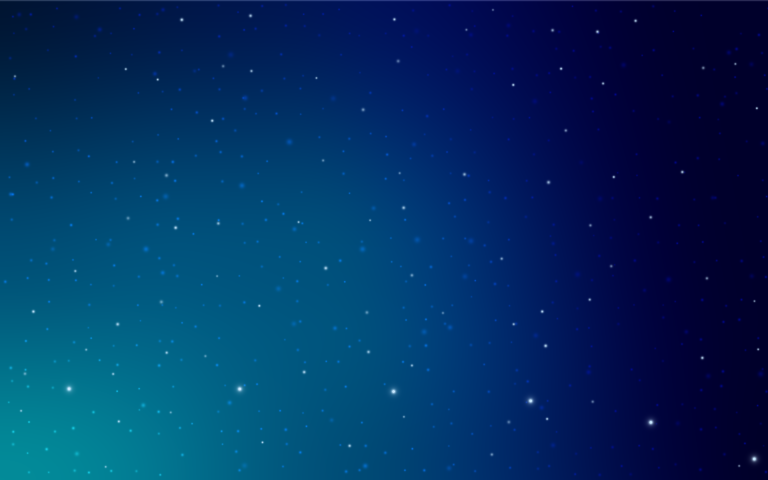
This background is drawn by a WebGL 2 fragment shader. Its source:

```glsl
#version 300 es
precision highp float;
// Starry night sky: teal glow in the lower left fading through blue to dark navy.
uniform vec2 u_resolution;
out vec4 outColor;

const vec3 GLOW_TEAL = vec3(0.01, 0.32, 0.20);
const vec3 DOT_NAVY = vec3(0.00, 0.03, 0.58);
const vec3 DOT_AZURE = vec3(0.02, 0.50, 0.95);
const vec3 DOT_CYAN = vec3(0.10, 0.85, 0.95);
const vec3 STAR_WHITE = vec3(0.78, 0.91, 1.00);

vec3 hash3(vec2 cell, float seed) {
    vec3 q = fract(vec3(cell.xyx + seed) * vec3(0.1031, 0.1030, 0.0973));
    q += dot(q, q.yxz + 33.33);
    return fract((q.xxy + q.yzz) * q.zyx);
}

float softDot(vec2 offset, float radius) {
    return exp(-dot(offset, offset) / (radius * radius));
}

// A bright core inside a faint halo.
float glowingStar(vec2 offset, float radius) {
    return softDot(offset, radius) + 0.28 * softDot(offset, radius * 2.3);
}

// Smooth sky; uv runs from 0 to 1 on both axes.
vec3 skyColor(vec2 uv) {
    float slant = uv.x + 0.12 * (uv.y - 0.5);
    float topShade = smoothstep(0.45, 1.05, uv.y);
    float lowShade = 1.0 - smoothstep(0.0, 0.35, uv.y);
    float leftShade = 1.0 - smoothstep(0.0, 0.25, uv.x);

    float green = 0.31 * (1.0 - smoothstep(0.40, 0.88, slant));
    green *= (1.0 - 0.74 * topShade) * (1.0 - 0.20 * lowShade) * (1.0 - 0.10 * leftShade);

    float blue = 0.17 + 0.31 * (1.0 - smoothstep(0.50, 0.98, slant));
    float topBlue = mix(0.42, 1.0, min(uv.x / 0.9, 1.0));
    blue *= mix(1.0, topBlue, topShade) * (1.0 - 0.10 * lowShade) * (1.0 - 0.08 * leftShade);

    float glow = exp(-9.0 * uv.x * uv.x - 11.0 * uv.y * uv.y);
    return vec3(0.0, green, blue) + GLOW_TEAL * glow;
}

// One jittered dot per grid cell; returns coverage scaled by its brightness.
float dotLayer(vec2 p, float cells, float radius, float chance, float seed) {
    vec2 grid = p * cells;
    vec2 cell = floor(grid);
    vec3 place = hash3(cell, seed);
    vec3 look = hash3(cell, seed + 57.0);
    vec2 offset = (fract(grid) - mix(vec2(0.2), vec2(0.8), place.xy)) / cells;
    float size = radius * mix(0.7, 1.15, look.x);
    return step(place.z, chance) * mix(0.45, 1.0, look.y) * softDot(offset, size);
}

// Large stars strung along an arc that dips toward the lower right.
float brightArc(vec2 p) {
    float light = 0.0;
    for (int i = 0; i < 6; i++) {
        float k = float(i);
        float x = 0.144 + 0.373 * k - 0.0175 * k * k;
        float y = 0.19 - 0.16 * pow(x / 1.6, 5.0);
        light += glowingStar(p - vec2(x, y), 0.0042);
    }
    return light;
}

void main() {
    vec2 uv = gl_FragCoord.xy / u_resolution;
    vec2 p = gl_FragCoord.xy / u_resolution.y;
    vec3 color = skyColor(uv);

    // Coloured dots take their tint from the sky behind them.
    vec3 tint = mix(DOT_NAVY, DOT_AZURE, smoothstep(0.0, 0.32, color.g));
    tint = mix(tint, DOT_CYAN, smoothstep(0.34, 0.50, color.g));
    float dots = dotLayer(p, 23.0, 0.0027, 0.60, 3.0);
    dots += 0.75 * dotLayer(p, 11.0, 0.0052, 0.38, 19.0);
    color = mix(color, tint, min(0.85 * dots, 1.0));

    // White stars, with the largest ones last.
    float stars = dotLayer(p, 10.0, 0.0031, 0.55, 41.0);
    stars += brightArc(p);
    color = mix(color, STAR_WHITE, min(0.9 * stars, 1.0));

    // Pale hairline along the upper edge.
    color += 0.16 * smoothstep(0.996, 0.999, uv.y);
    outColor = vec4(color, 1.0);
}
```
